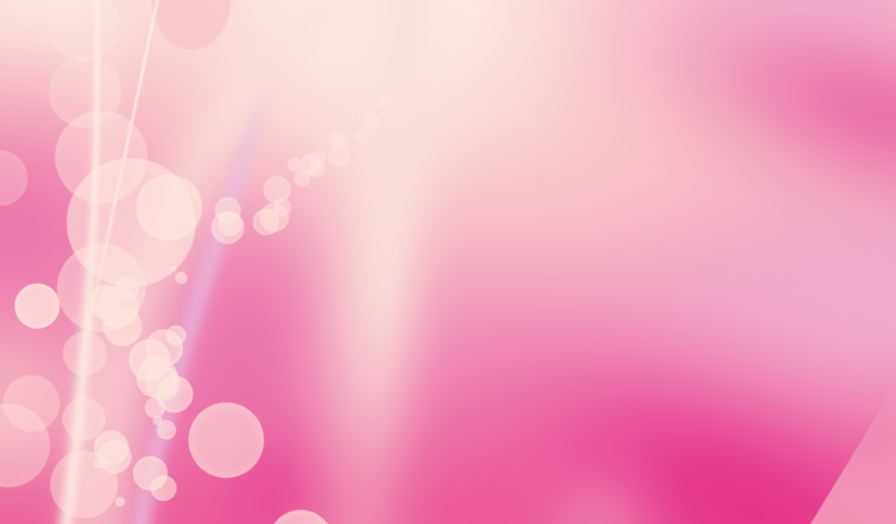
Reproduce this background procedurally as a WebGL 1 fragment shader.

```glsl
precision highp float;

uniform vec2 u_resolution;

const float ASPECT = 1.707;
const vec3 CREAM = vec3(1.0, 0.96, 0.92);
const vec3 SHELL = vec3(0.98, 0.88, 0.85);
const vec3 PEACH = vec3(0.97, 0.76, 0.77);
const vec3 ORCHID = vec3(0.95, 0.69, 0.82);
const vec3 PINK = vec3(0.94, 0.54, 0.71);
const vec3 ROSE = vec3(0.92, 0.43, 0.66);
const vec3 HOT = vec3(0.90, 0.19, 0.53);
const vec3 LILAC = vec3(0.91, 0.74, 0.88);
const vec3 BOKEH = vec3(1.0, 0.91, 0.87);
const int BIG_DISCS = 8;
const int SMALL_DISCS = 22;
const int TRAIL_DISCS = 20;

float hash(float n) {
  return fract(sin(n * 12.9898) * 43758.547);
}

// Elliptical soft spot, 1 at its centre
float glow(vec2 p, vec2 centre, vec2 radius) {
  vec2 d = (p - centre) / radius;
  return exp(-dot(d, d));
}

// Soft stripe around zero distance
float beam(float d, float width) {
  return exp(-d * d / (width * width));
}

// Filled disc with a smooth edge and a slightly brighter rim
float disc(vec2 p, vec2 centre, float radius) {
  float soft = 1.2 / u_resolution.y;
  float d = length(p - centre) - radius;
  float fill = 1.0 - smoothstep(-soft, soft, d);
  return fill * (0.88 + 0.12 * smoothstep(-0.3 * radius, 0.0, d));
}

vec3 backdrop(vec2 p) {
  // Vertical base
  vec3 col = mix(ROSE - vec3(0.0, 0.07, 0.06), PINK, smoothstep(0.0, 0.38, p.y));
  col = mix(col, PEACH, smoothstep(0.28, 0.8, p.y));

  // Right side
  col = mix(col, PEACH, 0.7 * glow(p, vec2(1.11, 0.67), vec2(0.33, 0.23)));
  col = mix(col, ORCHID, 0.8 * glow(p, vec2(1.6, 1.0), vec2(0.4, 0.17)));
  col = mix(col, ORCHID, 0.8 * glow(p, vec2(1.7, 0.43), vec2(0.48, 0.22)));
  vec2 sheared = p + vec2(0.0, 0.25 * (p.x - 1.68));
  col = mix(col, ROSE, 0.92 * glow(sheared, vec2(1.68, 0.78), vec2(0.34, 0.15)));
  sheared = p + vec2(0.0, 0.4 * (p.x - 1.42));
  col = mix(col, HOT, 0.9 * glow(sheared, vec2(1.42, 0.03), vec2(0.34, 0.19)));
  col = mix(col, PINK, 0.6 * glow(p, vec2(1.14, 0.0), vec2(0.1, 0.1)));

  // Left side
  col = mix(col, ROSE, 0.85 * glow(p, vec2(0.02, 0.56), vec2(0.28, 0.25)));
  col = mix(col, ROSE, 0.8 * glow(p, vec2(0.49, 0.33), vec2(0.18, 0.27)));
  col = mix(col, HOT, 0.5 * glow(p, vec2(0.54, 0.06), vec2(0.1, 0.12)));
  col = mix(col, PEACH, 0.7 * glow(p, vec2(0.0, 0.24), vec2(0.18, 0.16)));

  // Light falling from the top
  col = mix(col, CREAM, 0.92 * glow(p, vec2(0.73, 1.02), vec2(0.38, 0.34)));
  col = mix(col, CREAM, 0.7 * glow(p, vec2(0.08, 1.02), vec2(0.24, 0.16)));

  // Pale pillar, sharper on its right side
  float d = p.x - (0.69 + 0.09 * p.y);
  float pillar = beam(d, d > 0.0 ? 0.085 : 0.12);
  return mix(col, SHELL, pillar * mix(0.32, 0.88, smoothstep(0.0, 0.5, p.y)));
}

vec3 addBeams(vec3 col, vec2 p) {
  float y = p.y;
  float low = 1.0 - smoothstep(0.1, 0.9, y);
  // Wide curved streaks
  col = mix(col, SHELL, 0.6 * beam(p.x - (0.2 + 0.1 * y + 0.34 * y * y * y), 0.075));
  float lilac = beam(p.x - (0.27 + 0.3 * pow(y, 1.2)), 0.022);
  col = mix(col, LILAC, 0.6 * lilac * (1.0 - smoothstep(0.65, 0.9, y)));
  // Leaf hanging from the top edge
  float leaf = length((p - vec2(0.365, 1.0)) / vec2(0.075, 0.095)) - 1.0;
  col = mix(col, PEACH, 0.65 * (1.0 - smoothstep(-0.06, 0.06, leaf)));
  // Narrow rays
  float ray = p.x - (0.127 + 0.13 * y - 0.072 * y * y);
  col = mix(col, CREAM, 0.75 * beam(ray, 0.007 + 0.009 * low));
  col = mix(col, SHELL, 0.35 * beam(ray - 0.025, 0.035));
  float line = beam(p.x - (0.09 + 0.21 * y), 0.0035);
  return mix(col, CREAM, 0.65 * line * smoothstep(0.2, 0.6, y));
}

vec3 addBokeh(vec3 col, vec2 p) {
  // Large faint column
  for (int i = 0; i < BIG_DISCS; i++) {
    float k = float(i);
    float swell = exp(-(k - 3.0) * (k - 3.0));
    float pinch = exp(-(k - 5.5) * (k - 5.5));
    vec2 centre = vec2(0.16 + 0.09 * swell, 0.95 - 0.125 * k);
    float radius = 0.068 + 0.055 * swell - 0.035 * pinch;
    col = mix(col, BOKEH, (0.3 + 0.25 * swell + 0.02 * k) * disc(p, centre, radius));
  }
  // Small bright column
  for (int i = 0; i < SMALL_DISCS; i++) {
    float k = float(i);
    float y = 0.5 - 0.46 * (k + hash(k + 3.1)) / float(SMALL_DISCS);
    float x = 0.225 + 0.13 * y + 0.17 * (hash(k + 17.7) - 0.5);
    float radius = mix(0.006, 0.04, hash(k + 41.3));
    col = mix(col, BOKEH, 0.65 * disc(p, vec2(x, y), radius));
  }
  // Trail thinning out toward the light
  for (int i = 0; i < TRAIL_DISCS; i++) {
    float k = float(i);
    float t = k / float(TRAIL_DISCS - 1);
    vec2 jitter = vec2(hash(k + 5.9), hash(k + 29.4)) - 0.5;
    vec2 centre = mix(vec2(0.43, 0.57), vec2(0.74, 0.8), t) + 0.1 * (1.0 - 0.7 * t) * jitter;
    float radius = mix(0.03, 0.013, t) * mix(0.6, 1.1, hash(k + 53.2));
    col = mix(col, BOKEH, mix(0.6, 0.35, t) * disc(p, centre, radius));
  }
  // Accent discs
  col = mix(col, BOKEH, 0.65 * disc(p, vec2(0.322, 0.604), 0.063));
  col = mix(col, BOKEH, 0.85 * disc(p, vec2(0.071, 0.416), 0.043));
  col = mix(col, BOKEH, 0.65 * disc(p, vec2(0.431, 0.16), 0.072));
  col = mix(col, BOKEH, 0.7 * disc(p, vec2(0.573, -0.035), 0.062));
  col = mix(col, BOKEH, 0.4 * disc(p, vec2(0.015, 0.15), 0.08));
  col = mix(col, BOKEH, 0.35 * disc(p, vec2(0.06, 0.23), 0.054));
  return mix(col, BOKEH, 0.3 * disc(p, vec2(0.0, 0.66), 0.053));
}

void main() {
  vec2 p = gl_FragCoord.xy / u_resolution * vec2(ASPECT, 1.0);
  vec3 col = addBokeh(addBeams(backdrop(p), p), p);

  // Translucent wedge in the lower right corner
  float soft = 1.2 / u_resolution.y;
  float edge = dot(p - vec2(1.544, 0.0), vec2(0.853, -0.521));
  float wedge = smoothstep(-soft, soft, edge) * mix(0.9, 0.4, smoothstep(0.05, 0.27, p.y));
  col = mix(col, mix(PINK, PEACH, 0.3), wedge);

  gl_FragColor = vec4(col, 1.0);
}
```
